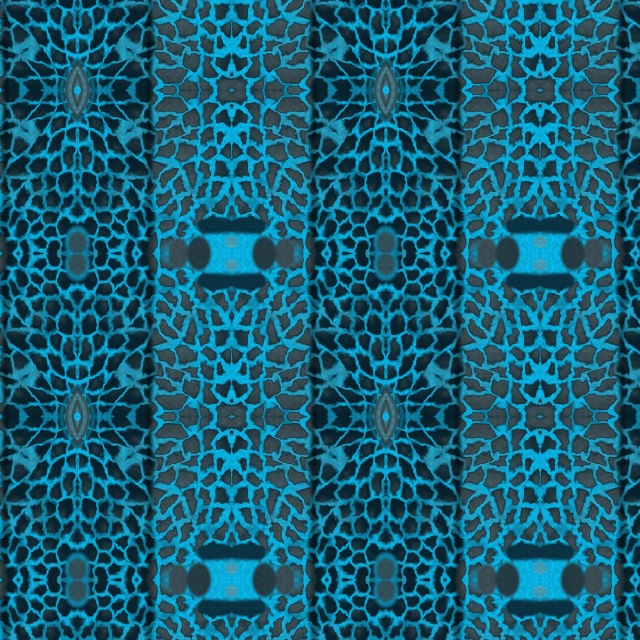
A WebGL 2 fragment shader for this pattern:

```glsl
#version 300 es
precision highp float;

uniform vec2 u_resolution;
out vec4 fragColor;

#define PERIOD vec2(0.482, 0.510)
#define EYE_CENTRE vec2(0.121, 0.349)
#define SEAM 0.117
#define DARK_SCALE 39.0
#define LIGHT_SCALE 35.0
#define INK vec3(0.025, 0.13, 0.175)
#define STONE vec3(0.22, 0.295, 0.32)
#define TEAL vec3(0.11, 0.37, 0.44)
#define DEEP_CYAN vec3(0.05, 0.49, 0.62)
#define BRIGHT_CYAN vec3(0.03, 0.68, 0.86)
#define MIST vec3(0.25, 0.57, 0.65)

vec2 hash22(vec2 p) {
    vec3 h = fract(p.xyx * vec3(0.1031, 0.1030, 0.0973));
    h += dot(h, h.yzx + 33.33);
    return fract((h.xx + h.yz) * h.zy);
}

float noise(vec2 p) {
    vec2 i = floor(p), f = fract(p);
    f = f * f * (3.0 - 2.0 * f);
    float low = mix(hash22(i).x, hash22(i + vec2(1, 0)).x, f.x);
    float high = mix(hash22(i + vec2(0, 1)).x, hash22(i + vec2(1, 1)).x, f.x);
    return mix(low, high, f.y);
}

float fbm(vec2 p) {
    return 0.55 * noise(p) + 0.3 * noise(p * 2.1 + 7.3) + 0.15 * noise(p * 4.3 + 3.1);
}

// Stretched cells: x = gap to the border, y = cell random, zw = offset to centre
vec4 cells(vec2 p, vec2 axis, float stretch) {
    vec2 base = floor(p), nearest = vec2(0.0);
    float first = 9.0, second = 9.0, id = 0.0;
    for (int j = -2; j <= 2; j++) {
        for (int i = -2; i <= 2; i++) {
            vec2 cell = base + vec2(i, j);
            vec2 rnd = hash22(cell + 19.0);
            vec2 v = cell + 0.1 + 0.8 * rnd - p;
            v -= stretch * axis * dot(v, axis);
            float d = length(v);
            if (d < first) {
                second = first;
                first = d;
                nearest = v;
                id = rnd.x;
            } else {
                second = min(second, d);
            }
        }
    }
    return vec4(second - first, id, nearest);
}

// Soft oval: 1 inside, 0 outside
float oval(vec2 p, vec2 centre, vec2 radius) {
    return 1.0 - smoothstep(0.75, 1.1, length((p - centre) / radius));
}

vec3 webColour(vec2 p, float brightness) {
    vec3 web = mix(DEEP_CYAN, BRIGHT_CYAN, smoothstep(0.25, 0.6, fbm(p * 45.0) + brightness));
    return mix(web, MIST, 0.5 * smoothstep(0.52, 0.75, fbm(p * 28.0 + 40.0)));
}

// Dark column, fanning out from the eye; p is measured from the eye
vec3 darkColumn(vec2 p, vec2 wobble) {
    float r = length(p);
    float fan = exp(-r * r / 0.0045);
    vec4 c = cells(p * DARK_SCALE * (1.0 + 0.8 * fan) + wobble + 5.0, p / (r + 0.01), 0.25);
    float blob = smoothstep(0.05, 0.31, c.x + 0.06 * (c.y - 0.5));
    float greyness = smoothstep(0.42, 0.7, fbm(p * 17.0 + 11.0)) * 0.6 + 0.3 * fan;
    float sheen = smoothstep(0.5, -0.1, length(c.zw + vec2(0.1, 0.2)));
    vec3 body = mix(INK, STONE, clamp(greyness * sheen + 0.25 * c.y * sheen, 0.0, 1.0));
    vec3 col = mix(webColour(p, -0.03), body, blob);

    // Pointed eye with nested rings
    float lens = p.x / 0.020 + pow(p.y / 0.044, 2.0);
    float rings = smoothstep(0.1, 0.8, 0.5 + 0.5 * cos(lens * 10.5)) * (0.4 + 0.5 * noise(p * 260.0));
    vec3 eye = mix(STONE, MIST, rings);
    eye = mix(eye, BRIGHT_CYAN, oval(p, vec2(0.0), vec2(0.006, 0.007)));
    col = mix(col, eye, 1.0 - smoothstep(0.85, 1.15, lens));
    col = mix(col, DEEP_CYAN, 0.7 * exp(-pow((lens - 1.25) / 0.18, 2.0)));

    // Paired stones halfway between the eyes
    vec2 m = vec2(p.x, 0.5 * PERIOD.y - p.y);
    col = mix(col, DEEP_CYAN, oval(m, vec2(0.0, 0.018), vec2(0.021, 0.027)));
    return mix(col, mix(STONE, TEAL, 0.25), oval(m, vec2(0.0, 0.017), vec2(0.015, 0.018)));
}

// Light column, long spots pointing at its own centre
vec3 lightColumn(vec2 p, vec2 wobble) {
    vec4 c = cells(p * LIGHT_SCALE + wobble + 63.0, p / (length(p) + 0.01), 0.4);
    float inside = c.x - 0.13 * c.y;
    float blob = smoothstep(0.03, 0.22, inside);
    float core = smoothstep(0.12, 0.34, inside);
    float spine = exp(-p.x * p.x / 0.0008) * smoothstep(0.3, 0.6, noise(p * 30.0));
    vec3 body = mix(mix(INK, STONE, 0.35 + 0.65 * core), INK, 0.75 * spine);
    body *= 1.0 - 0.3 * c.w;
    vec3 col = mix(webColour(p, 0.1), body, blob);

    // Bright clearing flanked by large stones, with pale beads
    vec2 m = vec2(p.x, 0.5 * PERIOD.y - p.y);
    col = mix(col, INK * 1.5, oval(m, vec2(0.024, 0.043), vec2(0.034, 0.015)));
    col = mix(col, BRIGHT_CYAN, oval(m, vec2(0.0), vec2(0.112, 0.034)));
    col = mix(col, STONE, oval(m, vec2(0.083, 0.0), vec2(0.017, 0.026)));
    col = mix(col, mix(INK, STONE, 0.6), oval(m, vec2(0.051, 0.0), vec2(0.020, 0.029)));
    return mix(col, MIST * 1.08, oval(m, vec2(0.0, 0.018), vec2(0.011, 0.010)));
}

void main() {
    vec2 uv = gl_FragCoord.xy / u_resolution;

    // Mirror fold around the eye in both directions
    vec2 p = abs(fract((uv - EYE_CENTRE) / PERIOD + 0.5) - 0.5) * PERIOD;
    vec2 lightP = vec2(0.5 * PERIOD.x - p.x, p.y);
    vec2 wobble = 0.5 * (vec2(fbm(p * 75.0), fbm(p * 75.0 + 31.0)) - 0.5);

    // Join the columns along a ragged, shaded seam
    float across = p.x - SEAM + 0.022 * (noise(p * 42.0) - 0.5);
    vec3 col = mix(darkColumn(p, wobble), lightColumn(lightP, wobble), smoothstep(-0.006, 0.006, across));
    col *= 1.0 - 0.35 * exp(-pow((p.x - SEAM + 0.004) / 0.006, 2.0));

    // Fine grain
    col *= 0.92 + 0.16 * noise(p * 330.0);
    fragColor = vec4(clamp(col, 0.0, 1.0), 1.0);
}
```
